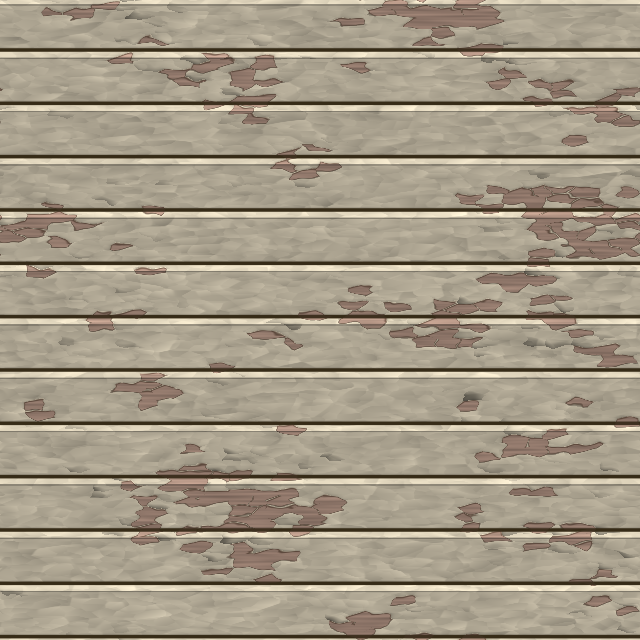
A WebGL 1 fragment shader for this texture:

```glsl
precision highp float;
// Weathered clapboard siding: twelve boards with a dark groove and a lit upper edge.
// Stretched Voronoi cells flake off where a gradient-noise wear map is high, baring
// grained wood; softly blended tilted cells give the remaining paint its crumple.
uniform vec2 u_resolution;

const float BOARDS = 12.0;
const float GROOVE_HALF = 0.033;        // fractions of one board
const float LIP_END = 0.146;
const float LIP_LINE = 0.016;
const float LIP_GAIN = 1.31;
const vec2 FLAKE_GRID = vec2(28.0, 72.0);
const float WEAR_LIMIT = 0.40;          // lower bares more wood
const float SPLIT_CHANCE = 0.4;         // paint strips left between bare cells
const float FLAKE_INSET = 0.0010;
const float CRUMPLE = 0.15;
const vec3 PAINT = vec3(0.675, 0.642, 0.568);
const vec3 WOOD = vec3(0.555, 0.460, 0.410);
const vec3 WOOD_EDGE = vec3(0.290, 0.215, 0.170);
const vec3 GROOVE = vec3(0.210, 0.168, 0.090);

vec2 hash2(vec2 p) {
  vec3 a = fract(p.xyx * vec3(0.1031, 0.1030, 0.0973));
  a += dot(a, a.yzx + 33.33);
  return fract((a.xx + a.yz) * a.zy);
}

float cornerSlope(vec2 corner, vec2 period, float seed, vec2 offset) {
  float angle = 6.28318 * hash2(mod(corner, period) + seed).x;
  return dot(vec2(cos(angle), sin(angle)), offset);
}

// Gradient noise that wraps over the unit square.
float gradientNoise(vec2 uv, vec2 period, float seed) {
  vec2 p = uv * period, i = floor(p), f = p - i;
  vec2 w = f * f * f * (f * (f * 6.0 - 15.0) + 10.0);
  vec2 x = vec2(1.0, 0.0), y = vec2(0.0, 1.0);
  float low = mix(cornerSlope(i, period, seed, f), cornerSlope(i + x, period, seed, f - x), w.x);
  float high = mix(cornerSlope(i + y, period, seed, f - y),
                   cornerSlope(i + 1.0, period, seed, f - 1.0), w.x);
  return mix(low, high, w.y);
}

// Tilted facets, blended just enough to soften their creases.
float crumple(vec2 uv, vec2 grid, float seed) {
  vec2 q = uv * grid + 0.8 * gradientNoise(uv, floor(grid * 0.4), seed + 5.0);
  vec2 base = floor(q);
  float sum = 0.0, total = 0.0;
  for (int j = -1; j <= 1; j++) for (int i = -1; i <= 1; i++) {
    vec2 cell = base + vec2(i, j);
    vec2 h = hash2(mod(cell, grid) + seed);
    vec2 r = q - cell - 0.1 - 0.8 * h;
    vec2 tilt = hash2(mod(cell, grid) + seed + 37.0) - 0.5;
    float weight = exp(-32.0 * dot(r, r));
    sum += weight * (dot(r, tilt * 1.6) + 0.5 * tilt.x);
    total += weight;
  }
  return sum / max(total, 1e-12);
}

vec2 cellCenter(vec2 cell) {
  return 0.1 + 0.8 * hash2(mod(cell, FLAKE_GRID) + 11.0);
}

// Positive where the cell has lost its paint.
float cellWear(vec2 cell) {
  vec2 uv = (cell + 0.5) / FLAKE_GRID;
  float patches = gradientNoise(uv, vec2(4.0, 7.0), 3.0)
                + 0.5 * gradientNoise(uv, vec2(9.0, 22.0), 71.0);
  return patches + 0.7 * (hash2(mod(cell, FLAKE_GRID) + 53.0).y - 0.5) - WEAR_LIMIT;
}

// x: signed depth inside bare wood, y: vertical facing of its edge, z: lifted-chip shade.
vec3 flakes(vec2 uv) {
  vec2 q = uv * FLAKE_GRID + 0.4 * gradientNoise(uv, vec2(40.0, 90.0), 19.0);
  vec2 base = floor(q), f = q - base, nearest = vec2(0.0), toCenter = vec2(8.0);
  for (int j = -1; j <= 1; j++) for (int i = -1; i <= 1; i++) {
    vec2 o = vec2(i, j), r = o + cellCenter(base + o) - f;
    if (dot(r, r) < dot(toCenter, toCenter)) { toCenter = r; nearest = o; }
  }
  vec2 home = base + nearest;
  float wear = cellWear(home), edge = 0.05, facing = 0.0;
  bool bare = wear > 0.0;
  for (int j = -2; j <= 2; j++) for (int i = -2; i <= 2; i++) {
    vec2 o = nearest + vec2(i, j), r = o + cellCenter(base + o) - f;
    vec2 across = r - toCenter;
    if (dot(across, across) < 1e-4) continue;
    vec2 n = normalize(across);
    float d = dot(0.5 * (toCenter + r), n) / length(n * FLAKE_GRID);
    if (d >= edge) continue;
    vec2 pairKey = mod(home, FLAKE_GRID) + mod(base + o, FLAKE_GRID);
    bool split = bare && hash2(pairKey + 29.0).x < SPLIT_CHANCE;
    if (bare != (cellWear(base + o) > 0.0) || split) { edge = d; facing = n.y; }
  }
  float inset = FLAKE_INSET * (0.6 + gradientNoise(uv, vec2(30.0, 64.0), 83.0));
  float lift = bare ? 0.0 : smoothstep(-0.14, -0.02, wear);
  return vec3((bare ? edge : -edge) - inset, facing,
              lift * clamp(dot(toCenter, vec2(0.7, 1.1)), 0.0, 1.0));
}

void main() {
  vec2 uv = gl_FragCoord.xy / u_resolution;
  float aa = 0.7 / u_resolution.y, boardAa = aa * BOARDS;
  float row = (1.0 - uv.y) * BOARDS + 0.0625;
  float below = fract(row + 0.5) - 0.5;     // zero at the groove, positive beneath it
  float tone = hash2(vec2(mod(floor(row), BOARDS), 7.0)).x - 0.5;

  // Crumpled paint with lifted chips and shading around bare patches
  vec3 flake = flakes(uv);
  float folds = crumple(uv, vec2(19.0, 62.0), 2.0) + 0.7 * crumple(uv, vec2(37.0, 110.0), 41.0);
  float rim = exp(min(flake.x, 0.0) / 0.0022);
  vec3 paint = PAINT * (1.0 + CRUMPLE * folds + 0.025 * tone - 0.45 * flake.z);
  paint *= 1.0 + rim * mix(-0.17, 0.10, smoothstep(-0.5, 0.5, flake.y));

  // Grained wood, outlined and shadowed by the paint edge above it
  float grain = gradientNoise(uv, vec2(7.0, 256.0), 13.0)
              + 0.6 * gradientNoise(uv, vec2(16.0, 190.0), 61.0);
  float shadowWidth = mix(0.0013, 0.0026, smoothstep(-0.2, 0.8, flake.y));
  vec3 wood = WOOD * (1.0 + 0.2 * grain);
  wood = mix(WOOD_EDGE, wood, smoothstep(0.0, shadowWidth, flake.x));
  float bare = smoothstep(-aa, aa, flake.x);
  vec3 color = mix(paint, wood, bare);

  // Board profile: lit lip, thin line under it, dark groove
  float lip = smoothstep(-boardAa, boardAa, below)
            * (1.0 - smoothstep(LIP_END - boardAa, LIP_END + boardAa, below));
  float line = 1.0 - smoothstep(0.0, boardAa, abs(below - LIP_END - 0.5 * LIP_LINE) - 0.4 * LIP_LINE);
  float groove = 1.0 - smoothstep(-boardAa, boardAa, abs(below) - GROOVE_HALF);
  color *= mix(1.0, LIP_GAIN, lip) * (1.0 - 0.28 * line);
  color *= 1.0 - 0.12 * smoothstep(-0.07, -GROOVE_HALF, below) * step(below, 0.0);
  color = mix(color, mix(GROOVE, WOOD_EDGE, 0.4 * bare), groove);
  gl_FragColor = vec4(color, 1.0);
}
```
